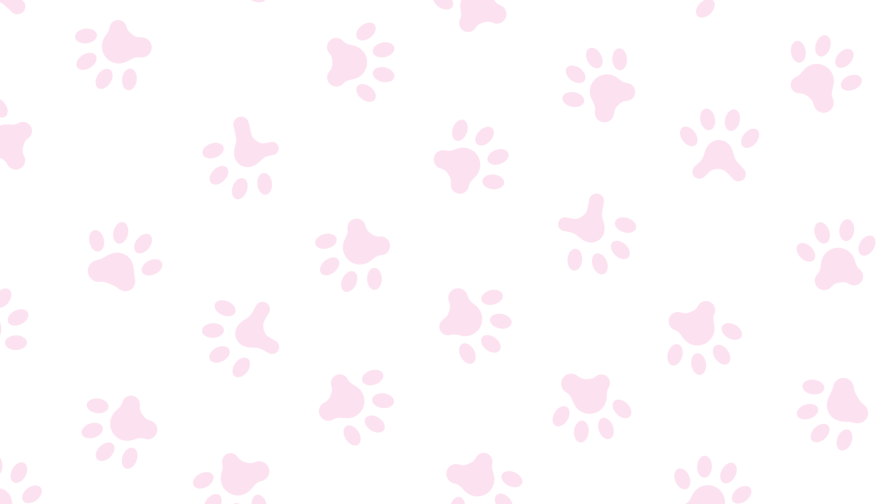
Give the GLSL for this pattern, as a Shadertoy shader.

```glsl
// Pale pink paw prints, randomly turned, scattered over white in staggered columns.

#define CELL vec2(0.235, 0.345)    // column and row spacing, in canvas heights
#define JITTER vec2(0.16, 0.20)    // random shift, as a share of the cell
#define PAW_SIZE 0.068             // distance from pad to toes, in canvas heights
#define TOE_RADII vec2(0.215, 0.32)
#define TOE_STEP 0.37              // half the angle between neighbouring toes
#define TOE_TILT 0.6               // how far toes lean along their angle
#define PAPER vec3(1.0)
#define PINK vec3(0.99, 0.888, 0.94)

vec3 hash3(vec2 cell) {
    vec3 h = fract(cell.xyx * vec3(0.1031, 0.1030, 0.0973) + 0.37);
    h += dot(h, h.yxz + 33.33);
    return fract((h.xxy + h.yzz) * h.zyx);
}

mat2 rotation(float angle) {
    float c = cos(angle), s = sin(angle);
    return mat2(c, s, -s, c);
}

float smoothMin(float a, float b, float k) {
    float h = max(k - abs(a - b), 0.0) / k;
    return min(a, b) - 0.25 * h * h * k;
}

float ellipse(vec2 p, vec2 radii) {
    float k0 = length(p / radii);
    float k1 = length(p / (radii * radii));
    return k0 * (k0 - 1.0) / max(k1, 0.001);
}

// Rounded bar from the origin to its tip
float arm(vec2 p, vec2 tip, float radius) {
    float h = clamp(dot(p, tip) / dot(tip, tip), 0.0, 1.0);
    return length(p - tip * h) - radius;
}

// Core disc with two rear lobes: bean, three-lobed or wedge shaped
float pad(vec2 p, float kind, float skew) {
    vec2 tip = vec2(0.44, -0.40);
    float core = 0.50, lobe = 0.27, blend = 0.16;
    if (kind < 0.25) {
        tip = vec2(0.42, -0.27);
        core = 0.43; lobe = 0.30; blend = 0.25;
    } else if (kind > 0.8) {
        tip = vec2(0.57, -0.57);
        core = 0.34; lobe = 0.21; blend = 0.30;
    }
    vec2 mirrored = vec2(-tip.x, tip.y);
    float arms = smoothMin(arm(p, tip * (1.0 + skew), lobe + 0.2 * skew),
                           arm(p, mirrored * (1.0 - skew), lobe - 0.2 * skew), blend);
    return smoothMin(length(p) - core, arms, blend);
}

float paw(vec2 p, float kind, float skew) {
    float d = pad(p, kind, skew);
    // Four toes fanned out in front of the pad
    for (int i = -3; i <= 3; i += 2) {
        float angle = TOE_STEP * float(i);
        vec2 centre = vec2(sin(angle), cos(angle)) * vec2(1.0, 1.05);
        vec2 q = rotation(angle * TOE_TILT) * (p - centre);
        d = min(d, ellipse(q, TOE_RADII));
    }
    return d;
}

// Distance to the nearest paw, in canvas heights
float scatteredPaws(vec2 p) {
    float d = 1.0;
    float nearestColumn = floor(p.x / CELL.x + 0.5);
    for (int i = -1; i <= 1; i++) {
        float column = nearestColumn + float(i);
        float stagger = 0.5 * mod(column, 2.0);
        float nearestRow = floor(p.y / CELL.y - stagger + 0.5);
        for (int j = -1; j <= 1; j++) {
            vec2 cell = vec2(column, nearestRow + float(j));
            vec3 shape = hash3(cell + 17.0);
            vec2 shift = (hash3(cell + 61.0).xy - 0.5) * JITTER;
            vec2 centre = (cell + vec2(0.0, stagger) + shift) * CELL;
            vec2 q = rotation(6.2832 * shape.x) * (p - centre) / PAW_SIZE;
            q.y += 0.3;
            d = min(d, PAW_SIZE * paw(q, shape.y, 0.24 * (shape.z - 0.5)));
        }
    }
    return d;
}

void mainImage(out vec4 fragColor, in vec2 fragCoord) {
    vec2 p = fragCoord / iResolution.y;
    float edge = 0.75 / iResolution.y;
    float ink = 1.0 - smoothstep(-edge, edge, scatteredPaws(p));
    fragColor = vec4(mix(PAPER, PINK, ink), 1.0);
}
```
